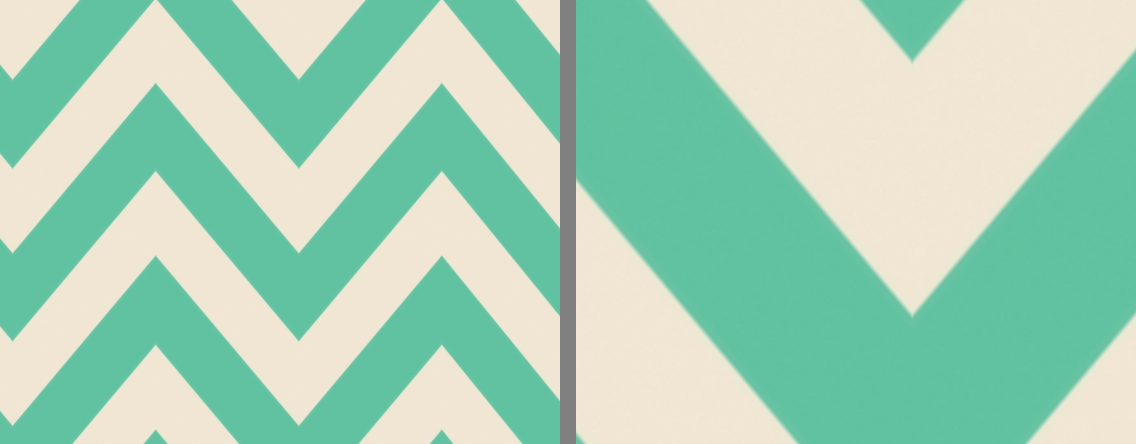
Left: the whole. Right: its middle third, enlarged.
Give the GLSL for this pattern, as a WebGL 1 fragment shader.

```glsl
precision highp float;
// Broad green chevrons on cream: a triangle wave bends horizontal bands,
// and the distance to each band edge gives a soft outline with a faint
// colour bleed. Slight band-width differences and grain add print wear.

uniform vec2 u_resolution;

// Sine-free hash in 0..1.
float hash(vec2 p) {
  vec3 q = fract(vec3(p.xyx) * 0.1031);
  q += dot(q, q.yzx + 33.33);
  return fract((q.x + q.y) * q.z);
}

// Drop of the zigzag below its peaks, in canvas widths.
float zigzagDrop(float x) {
  float halfWave = 0.2555;
  float phase = (x - 0.278) / (2.0 * halfWave);
  float wave = abs(fract(phase + 0.5) - 0.5) * 2.0;
  // The outermost right arm falls a little more steeply.
  return 1.19 * halfWave * wave + 0.04 * max(x - 0.789, 0.0);
}

// Signed distance to the nearest green band, positive inside.
float chevronDistance(vec2 p) {
  float pitch = 0.3092;
  float row = (p.y - 0.148 - zigzagDrop(p.x)) / pitch - 0.255;
  float band = floor(row + 0.5);
  float thickness = 0.51 + 0.012 * (hash(vec2(band + 20.0, 7.0)) - 0.5);
  // 0.643 turns vertical distance into distance across the slope.
  return (0.5 * thickness - abs(row - band)) * pitch * 0.643;
}

void main() {
  // Canvas widths, measured down from the top left.
  vec2 p = vec2(gl_FragCoord.x, u_resolution.y - gl_FragCoord.y) / u_resolution.x;
  float d = chevronDistance(p);

  // Edge colours bleed slightly into both inks.
  float bleed = 1.0 - smoothstep(0.003, 0.0065, abs(d));
  vec3 cream = mix(vec3(0.945, 0.9, 0.828), vec3(0.92, 0.91, 0.83), bleed);
  vec3 green = mix(vec3(0.38, 0.76, 0.63), vec3(0.415, 0.762, 0.64), 0.8 * bleed);

  float softness = max(0.0019, 0.75 / u_resolution.x);
  vec3 color = mix(cream, green, smoothstep(-softness, softness, d));

  // Barely visible grain.
  color += 0.005 * (hash(floor(p * 512.0)) - 0.5);
  gl_FragColor = vec4(color, 1.0);
}
```
